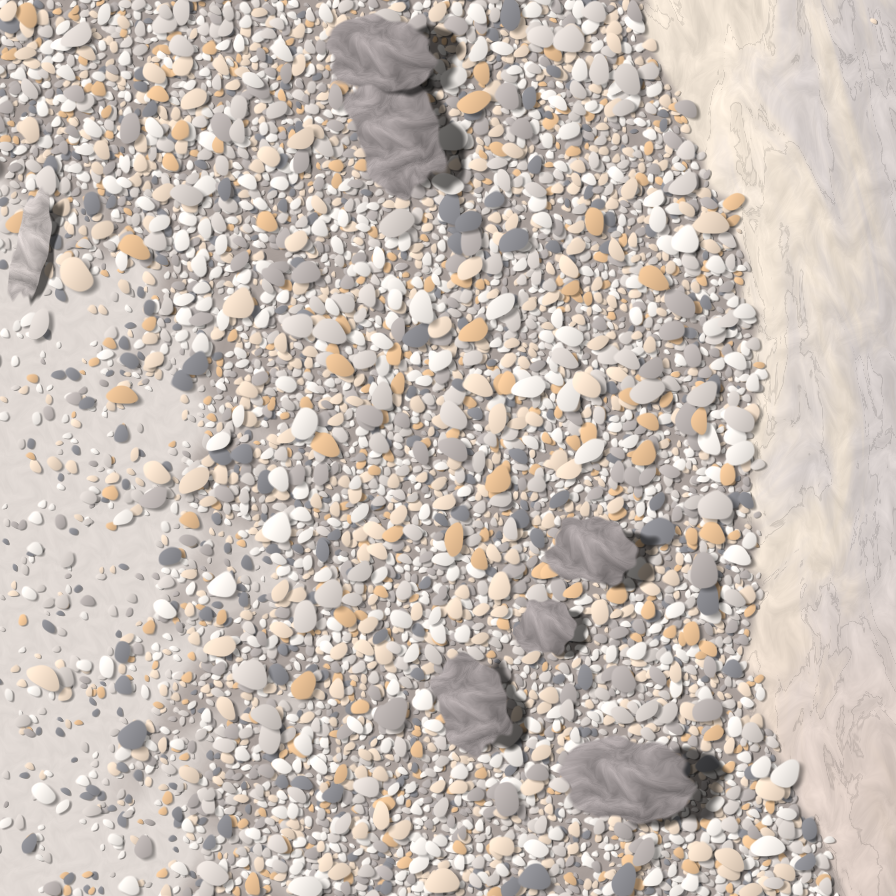
Reproduce this texture procedurally as a three.js fragment shader.

```glsl
// A sunlit shingle beach: pale sand on the left, packed pebbles, a layered rock slab on the right.
// Pebbles are jittered cells painted from fine to coarse, rock is layered sines,
// and a few dark boulders throw shadows to the right.
varying vec2 vUv;

const vec3 SAND = vec3(0.88, 0.85, 0.83);
const vec3 GAP = vec3(0.66, 0.62, 0.60);
const vec3 WHITE = vec3(0.97, 0.95, 0.93);
const vec3 PALE_GREY = vec3(0.86, 0.83, 0.81);
const vec3 CREAM = vec3(0.95, 0.87, 0.79);
const vec3 OCHRE = vec3(0.92, 0.76, 0.59);
const vec3 GREY = vec3(0.73, 0.70, 0.69);
const vec3 SLATE = vec3(0.55, 0.55, 0.57);
const vec3 BASALT = vec3(0.60, 0.57, 0.57);
const vec2 TO_LIGHT = vec2(-0.85, 0.5);

vec3 hash3(vec2 c) {
  vec3 q = fract(c.xyx * vec3(0.1031, 0.1030, 0.0973));
  q += dot(q, q.yxz + 33.33);
  return fract((q.xxy + q.yzz) * q.zyx);
}

mat2 turn(float angle) {
  float c = cos(angle), s = sin(angle);
  return mat2(c, -s, s, c);
}

// Layered, warped sines, roughly -1 to 1
float ripples(vec2 p) {
  float sum = 0.0, amp = 0.5;
  for (int i = 0; i < 6; i++) {
    p = mat2(0.8, 0.6, -0.6, 0.8) * p * 1.75 + sin(p.yx) + 1.3;
    sum += amp * sin(p.x + 1.4 * sin(p.y));
    amp *= 0.62;
  }
  return sum;
}

float wobble(vec2 p) {
  return sin(p.x * 21.0 + 2.0 * sin(p.y * 13.0)) * sin(p.y * 27.0 + 2.0 * sin(p.x * 17.0));
}

// Layout masks
float rockMask(vec2 p) {
  float edge = 0.72 + 0.12 * (1.0 - smoothstep(0.65, 1.0, p.y));
  edge += 0.09 * (1.0 - smoothstep(0.0, 0.25, p.y)) + 0.012 * wobble(p * 2.0);
  return smoothstep(-0.01, 0.01, p.x - edge);
}

float gravelCover(vec2 p) {
  float bank = p.x + 0.3 * smoothstep(0.62, 0.85, p.y) + 0.1 * wobble(p);
  return mix(0.13, 1.0, smoothstep(0.08, 0.38, bank));
}

// Slab: cream at its edge, grey to the right, pinkish at the foot
vec3 rockColour(vec2 p) {
  float strata = ripples(vec2(p.x * 24.0 + p.y * 3.0, p.y * 8.0));
  float grain = ripples(p * vec2(75.0, 45.0));
  vec3 rock = mix(vec3(0.95, 0.90, 0.84), vec3(0.82, 0.79, 0.78),
                  smoothstep(0.84, 0.98, p.x + 0.09 * strata));
  rock = mix(rock, vec3(0.88, 0.80, 0.75), 0.6 * (1.0 - smoothstep(0.1, 0.45, p.y)));
  float crack = 1.0 - smoothstep(0.0, 0.08, abs(strata + 0.25 * grain - 0.2));
  return rock * (1.0 + 0.05 * strata + 0.05 * grain - 0.1 * crack);
}

// Pebbles
vec3 pebbleColour(float pick, float cover) {
  vec3 c = mix(WHITE, PALE_GREY, step(0.28, pick));
  c = mix(c, CREAM, step(0.50, pick));
  c = mix(c, OCHRE, step(0.70, pick));
  c = mix(c, GREY, step(0.79, pick));
  return mix(c, SLATE, step(mix(0.84, 0.93, cover), pick));
}

float pebbleDistance(vec2 q, float angle, float stretch) {
  q = turn(angle) * q * vec2(1.0, stretch);
  q += 0.13 * sin(q.yx * 2.7 + angle * 3.0);
  return length(q) - 1.0;
}

vec3 scatterPebbles(vec3 ground, vec2 p, float cells, float share) {
  vec2 home = floor(p * cells);
  for (int j = -1; j <= 1; j++) {
    for (int i = -1; i <= 1; i++) {
      vec2 cell = home + vec2(float(i), float(j));
      vec3 a = hash3(cell + cells), b = hash3(cell + 2.0 * cells + 57.0);
      vec2 centre = cell + 0.2 + 0.6 * a.xy;
      float cover = gravelCover(centre / cells);
      float present = step(b.x, share * cover * (1.0 - rockMask(centre / cells)));
      float radius = mix(0.32, 0.6, a.z), angle = b.y * 6.28, stretch = 1.0 + 0.7 * b.z;
      vec2 q = (p * cells - centre) / radius;
      float soft = 0.0015 * cells / radius;
      float shadow = 1.0 - smoothstep(-0.3, 0.2, pebbleDistance(q + TO_LIGHT * 0.4, angle, stretch));
      float body = 1.0 - smoothstep(-soft, soft, pebbleDistance(q, angle, stretch));
      vec3 tint = pebbleColour(fract(a.x * 13.0 + b.z * 7.0), cover);
      tint *= 0.99 + 0.1 * dot(q, TO_LIGHT) + 0.08 * (a.y - 0.5);
      ground *= 1.0 - 0.38 * shadow * present;
      ground = mix(ground, tint, body * present);
    }
  }
  return ground;
}

// Boulders
float blockDistance(vec2 q, float seed) {
  q += 0.1 * sin(q.yx * 4.0 + seed * 9.0) + 0.04 * sin(q.yx * 11.0 + seed);
  q = abs(q);
  return pow(dot(q * q, q) + 0.0001, 0.333) - 1.0;
}

vec3 boulder(vec3 ground, vec2 p, vec2 size, float tilt, vec3 tint) {
  mat2 spin = turn(tilt);
  vec2 q = spin * p / size, shaded = spin * (p - vec2(0.6, -0.12) * size.x) / size;
  float shadow = 1.0 - smoothstep(-0.1, 0.08, blockDistance(shaded * 1.08, tilt + 1.0));
  float body = 1.0 - smoothstep(-0.05, 0.05, blockDistance(q, tilt));
  tint *= 1.0 + 0.17 * ripples(spin * p * vec2(45.0, 80.0)) + 0.1 * dot(q, TO_LIGHT);
  return mix(ground * (1.0 - 0.6 * shadow), tint, body);
}

void main() {
  vec3 colour = mix(SAND, GAP, smoothstep(0.35, 0.95, gravelCover(vUv)));
  colour *= 1.0 + 0.02 * ripples(vUv * 110.0);
  colour = mix(colour, rockColour(vUv), rockMask(vUv));
  for (int k = 0; k < 4; k++) {
    float level = float(k);
    colour = scatterPebbles(colour, vUv, floor(100.0 * pow(0.68, level)), 0.95 - 0.21 * level);
  }
  // Four boulders climb the lower beach, two lie near the top
  for (int k = 0; k < 6; k++) {
    float n = float(k), swing = cos(2.4 * n), upper = step(3.5, n);
    vec2 centre = vec2(0.6 + 0.1 * swing - 0.06 * upper - 0.2 * step(4.5, n),
                       0.13 + 0.085 * n + 0.385 * upper);
    vec2 size = (0.044 + 0.014 * cos(1.5 * n)) * vec2(1.0 + 0.22 * swing, 1.0 - 0.22 * swing);
    colour = boulder(colour, vUv - centre, size, 0.45 * sin(1.9 * n), BASALT);
  }
  // Long pale stone on the sand
  colour = boulder(colour, vUv - vec2(0.035, 0.725), vec2(0.018, 0.06), -0.2, GREY);
  gl_FragColor = vec4(clamp(colour, 0.0, 1.0), 1.0);
}
```
